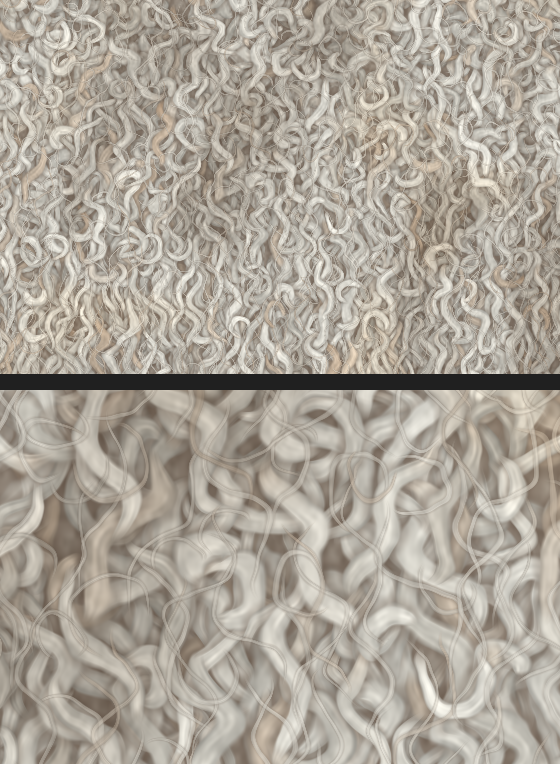
Top, the full canvas; bottom, a detail of the centre.
A Shadertoy shader for this texture:

```glsl
const vec3 CREAM = vec3(0.945, 0.937, 0.900);
const vec3 GREY = vec3(0.770, 0.757, 0.715);
const vec3 TAN = vec3(0.770, 0.650, 0.530);
const vec3 SHADOW = vec3(0.450, 0.390, 0.340);
const vec2 CELL = vec2(0.085, 0.100);
const int WOOL_LAYERS = 8;
const int HAIR_LAYERS = 3;

float hash(vec2 p) {
    return fract(sin(dot(p, vec2(127.1, 311.7))) * 43758.5453);
}

vec4 hash4(vec2 p) {
    return vec4(hash(p), hash(p + 19.7), hash(p + 43.3), hash(p + 71.9));
}

float noise(vec2 p) {
    vec2 i = floor(p), f = fract(p);
    f = f * f * (3.0 - 2.0 * f);
    return mix(mix(hash(i), hash(i + vec2(1, 0)), f.x),
               mix(hash(i + vec2(0, 1)), hash(i + vec2(1, 1)), f.x), f.y);
}

vec2 rotate(vec2 p, float a) {
    float c = cos(a), s = sin(a);
    return vec2(c * p.x - s * p.y, s * p.x + c * p.y);
}

// Both shapes return (signed distance across, position along from -1 to 1)
vec2 ringCurl(vec2 p, float radius, float aperture) {
    float a = atan(p.x, p.y);
    return vec2(length(p) - radius * (1.0 + 0.1 * a), a / aperture);
}

vec2 waveCurl(vec2 p, float halfLength, float amplitude, float frequency, float phase) {
    float a = p.y * frequency + phase;
    float slope = amplitude * frequency * cos(a);
    float across = (p.x - amplitude * sin(a)) / sqrt(1.0 + slope * slope);
    return vec2(across, p.y / halfLength);
}

// Paints one tapered bundle of fibres and its soft shadow
vec3 paintLock(vec3 under, vec2 curl, float width, vec4 seed, float depth, float opacity) {
    float t = curl.y;
    if (abs(t) >= 1.0) return under;
    float x = curl.x / (width * sqrt(1.0 - t * t) + 0.0004);
    float ax = abs(x);
    if (ax > 1.9) return under;

    float ends = smoothstep(1.0, 0.75, abs(t));
    under = mix(under, SHADOW, 0.36 * opacity * ends * smoothstep(1.9, 0.8, ax));

    float fibre = noise(vec2(x * 3.2 + seed.x * 60.0, t * 3.5 + seed.y * 40.0));
    float sheen = noise(vec2(t * 3.0 + seed.z * 50.0, seed.w * 30.0));
    float tan_ = smoothstep(0.80, 1.0, seed.w) * 0.6
               + 0.35 * smoothstep(0.4, 1.0, t) * step(0.6, seed.z);
    vec3 wool = mix(CREAM, GREY, 0.75 * seed.y * seed.y + 0.25 * (1.0 - depth));
    wool = mix(wool, TAN, tan_);
    wool *= (1.0 - 0.20 * x * x) * (0.84 + 0.17 * fibre + 0.11 * sheen);
    wool *= mix(0.84, 1.0, depth);

    float alpha = smoothstep(1.05, 0.65, ax + 0.3 * (fibre - 0.5));
    return mix(under, wool, alpha * ends * opacity);
}

// Scatters one layer of curls: rings high up, hanging waves lower down
vec3 paintLayer(vec3 col, vec2 p, float layer, float depth, float thickness, float opacity) {
    vec2 shift = layer * vec2(0.37, 0.73) * CELL;
    vec2 home = floor((p + shift) / CELL);
    for (int j = -1; j <= 1; j++)
    for (int i = -1; i <= 1; i++) {
        vec2 cell = home + vec2(i, j);
        vec4 seed = hash4(cell + layer * 17.3);
        vec4 form = hash4(cell + layer * 31.1 + 7.7);
        vec2 centre = (cell + 0.5 + 0.6 * (seed.xy - 0.5)) * CELL - shift;
        float height = clamp(centre.y, 0.0, 1.0);
        vec2 q = p - centre;
        vec2 curl;
        if (form.x < mix(0.12, 0.68, height)) {
            q = rotate(q, 6.2832 * form.y);
            q.x *= form.w > 0.5 ? 1.0 : -1.0;
            curl = ringCurl(q, mix(0.018, 0.037, form.z), mix(1.7, 2.8, seed.z));
        } else {
            q = rotate(q, (form.y - 0.5) * mix(0.6, 1.7, height));
            curl = waveCurl(q, mix(0.075, 0.100, form.z), mix(0.009, 0.019, form.w),
                            mix(46.0, 66.0, seed.z), 6.2832 * seed.w);
        }
        float width = thickness * mix(0.65, 1.25, seed.x) * mix(0.88, 1.08, height);
        col = paintLock(col, curl, width, seed, depth, opacity);
    }
    return col;
}

void mainImage(out vec4 fragColor, in vec2 fragCoord) {
    vec2 p = fragCoord / iResolution.y;

    // Gentle warp keeps the curls from looking geometric
    vec2 warp = vec2(noise(p * 23.0), noise(p * 23.0 + 51.0)) - 0.5;
    vec2 fine = vec2(noise(p * 75.0 + 9.0), noise(p * 75.0 + 33.0)) - 0.5;
    vec2 q = p + 0.016 * warp + 0.003 * fine;

    // Matted underwool
    float mat = noise(q * vec2(95.0, 60.0));
    vec3 col = mix(SHADOW, GREY, 0.15 + 0.45 * mat);

    for (int i = 0; i < WOOL_LAYERS; i++) {
        float depth = float(i) / float(WOOL_LAYERS - 1);
        col = paintLayer(col, q, float(i), depth, 0.0125, 0.96);
    }

    // Loose single hairs
    for (int i = 0; i < HAIR_LAYERS; i++)
        col = paintLayer(col, q, float(i + WOOL_LAYERS), 1.0, 0.0020, 0.5);

    // Broad crevices, warm patches and fuzzy grain
    float crevice = smoothstep(0.52, 0.9, noise(p * vec2(10.0, 4.5) + 3.0));
    float warm = smoothstep(0.5, 0.9, noise(p * 6.0 + 20.0));
    col = mix(col, col * vec3(0.80, 0.77, 0.74), 0.6 * crevice);
    col *= mix(vec3(1.0), vec3(1.01, 0.985, 0.95), warm);
    col += 0.07 * (noise(p * vec2(190.0, 130.0)) - 0.5);
    fragColor = vec4(clamp(col, 0.0, 1.0), 1.0);
}
```
